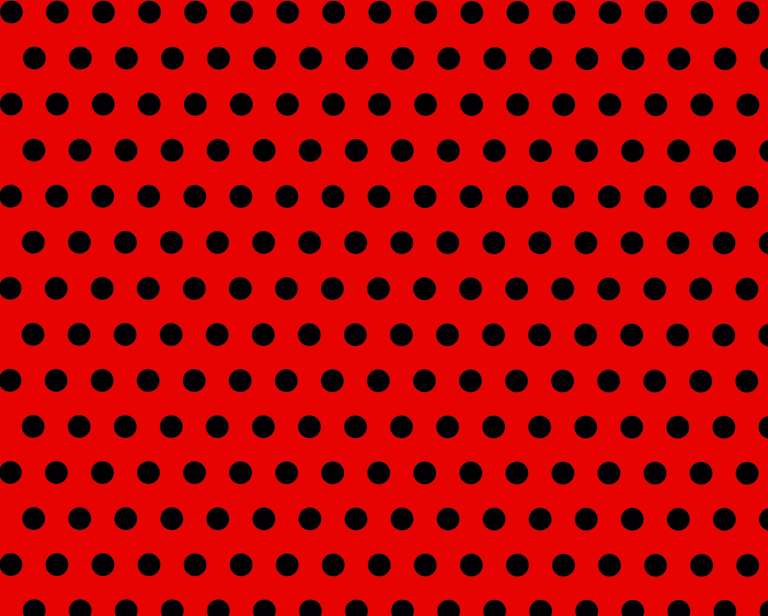
Write a Shadertoy shader that draws this pattern.

```glsl
// Staggered rows of black polka dots on bright red, with a slight hand-set drift.

// Lengths are in canvas widths, measured from the top left corner.
const float PITCH = 0.05996;                    // dot spacing, across and down
const float RADIUS = 0.01491;
const vec2 FIRST_DOT = vec2(0.0139, 0.0156);
const float TILT = 0.0011;                      // downward slope of the rows
const float DRIFT = 0.0009;                     // sideways sway of the rows
const float DRIFT_ROWS = 15.0;                  // rows per sway cycle
const float EDGE_PIXELS = 0.9;                  // half width of the smoothed edge

const vec3 RED = vec3(0.91, 0.01, 0.01);
const vec3 BLACK = vec3(0.01, 0.00, 0.01);
const vec3 RIM_TINT = vec3(0.00, 0.06, 0.07);

const float TAU = 6.2831853;

// Signed distance to the nearest dot of the staggered grid
float dotDistance(vec2 p) {
    p -= FIRST_DOT;
    p.y -= TILT * p.x;

    float row = floor(p.y / PITCH + 0.5);
    float stagger = 0.5 * PITCH * mod(row, 2.0);
    float sway = DRIFT * cos(TAU * row / DRIFT_ROWS);
    p.x -= stagger + sway;

    vec2 cell = (fract(p / PITCH + 0.5) - 0.5) * PITCH;
    return length(cell) - RADIUS;
}

void mainImage(out vec4 fragColor, in vec2 fragCoord) {
    vec2 p = vec2(fragCoord.x, iResolution.y - fragCoord.y) / iResolution.x;
    float edge = EDGE_PIXELS / iResolution.x;
    float ink = 1.0 - smoothstep(-edge, edge, dotDistance(p));

    // Soft tint along the rim, strongest at half coverage
    vec3 color = mix(RED, BLACK, ink) + RIM_TINT * 4.0 * ink * (1.0 - ink);
    fragColor = vec4(color, 1.0);
}
```
